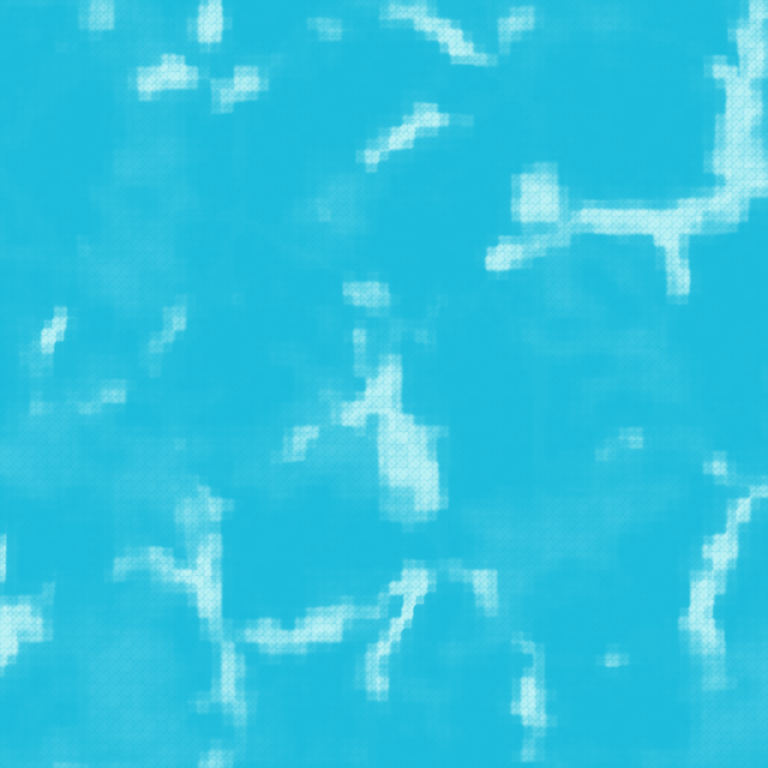
This texture is drawn by a WebGL 2 fragment shader. Its source:

```glsl
#version 300 es
precision highp float;
// Pale, broken light caustics on turquoise water, softly pixelated with a faint woven grain.

uniform vec2 u_resolution;
out vec4 fragColor;

const vec3  WATER_COLOR    = vec3(0.116, 0.738, 0.862);
const vec3  LIGHT_COLOR    = vec3(0.720, 0.940, 0.955);
const vec2  VIEW_OFFSET    = vec2(0.25, -0.22);
const float BLOCKS         = 64.0;   // soft blocks across the canvas
const float BLOCK_SOFTNESS = 0.29;   // half width of the blend between blocks
const float CELL_SCALE     = 3.9;    // caustic cells across the canvas
const float CELL_JITTER    = 0.90;
const float VEIN_WIDTH     = 0.094;  // half width, in cells
const float VEIN_FLOOR     = 0.03;   // light left in the gaps
const float VEIN_PEAK      = 0.89;
const float WARP_AMOUNT    = 0.075;
const float WARP_SCALE     = 5.5;
const float FRAY_AMOUNT    = 0.085;  // raggedness of the vein edges
const float FRAY_SCALE     = 26.0;
const float BREAK_SCALE    = 4.6;    // size of the gaps along the veins
const float HAZE_SCALE     = 4.0;
const float HAZE_STRENGTH  = 0.17;
const float GRAIN          = 0.16;
const float TAU            = 6.2831853;

// Integer hash of a lattice point, two values in 0..1
vec2 hash2(vec2 cell) {
    uvec2 v = uvec2(ivec2(cell) + 4096);
    v = v * 1664525u + 1013904223u;
    v.x += v.y * 1664525u;
    v.y += v.x * 1664525u;
    v ^= v >> 16u;
    v.x += v.y * 1664525u;
    v.y += v.x * 1664525u;
    v ^= v >> 16u;
    return vec2(v & 65535u) / 65535.0;
}

float cornerGradient(vec2 cell, vec2 offset) {
    float angle = TAU * hash2(cell).x;
    return dot(vec2(cos(angle), sin(angle)), offset);
}

float gradientNoise(vec2 p) {
    vec2 i = floor(p);
    vec2 f = p - i;
    vec2 w = f * f * f * (f * (f * 6.0 - 15.0) + 10.0);
    vec2 e = vec2(1.0, 0.0);
    float low  = mix(cornerGradient(i, f), cornerGradient(i + e, f - e), w.x);
    float high = mix(cornerGradient(i + e.yx, f - e.yx), cornerGradient(i + 1.0, f - 1.0), w.x);
    return mix(low, high, w.y);
}

vec2 cellPoint(vec2 cell) {
    return 0.5 + CELL_JITTER * (hash2(cell + 37.0) - 0.5);
}

// Distance to the nearest border between scattered cells
float borderDistance(vec2 p) {
    vec2 home = floor(p);
    vec2 f = p - home;
    vec2 nearest = vec2(0.0);
    float best = 1e3;
    for (int y = -1; y <= 1; y++)
    for (int x = -1; x <= 1; x++) {
        vec2 g = vec2(x, y);
        vec2 r = g + cellPoint(home + g) - f;
        if (dot(r, r) < best) { best = dot(r, r); nearest = r; }
    }
    float border = 1e3;
    for (int y = -2; y <= 2; y++)
    for (int x = -2; x <= 2; x++) {
        vec2 g = vec2(x, y);
        vec2 r = g + cellPoint(home + g) - f;
        vec2 across = r - nearest;
        if (dot(across, across) > 1e-4)
            border = min(border, dot(0.5 * (r + nearest), normalize(across)));
    }
    return border;
}

// Amount of light at a point: veins, their glow and a patchy haze
float causticLight(vec2 p) {
    vec2 warp = vec2(gradientNoise(p * WARP_SCALE + 11.0), gradientNoise(p * WARP_SCALE + 53.0));
    float d = borderDistance((p + WARP_AMOUNT * warp) * CELL_SCALE);
    float fray = gradientNoise(p * FRAY_SCALE + 131.0);
    d = max(d + FRAY_AMOUNT * fray, 0.0);

    float breaks = gradientNoise(p * BREAK_SCALE + 71.0) + 0.5 * gradientNoise(p * 13.0 + 19.0);
    float presence = mix(VEIN_FLOOR, 1.0, smoothstep(-0.06, 0.28, breaks - 0.15 * fray));
    float width = VEIN_WIDTH * (0.72 + 0.9 * gradientNoise(p * 7.0 + 89.0) + 0.4 * presence);
    float vein = VEIN_PEAK * presence * (1.0 - smoothstep(0.15 * width, 1.15 * width, d));
    float glow = 0.15 * presence * (1.0 - smoothstep(0.0, 0.22, d));

    float cloud = gradientNoise(p * HAZE_SCALE + 5.0) + 0.55 * gradientNoise(p * 8.0 + 29.0)
                + 0.35 * gradientNoise(p * vec2(14.0, 22.0) + 43.0) + 0.25 * fray;
    float haze = HAZE_STRENGTH * smoothstep(-0.13, 0.58, cloud);
    return vein + (glow + haze) * (1.0 - vein);
}

void main() {
    vec2 uv = gl_FragCoord.xy / min(u_resolution.x, u_resolution.y);

    // Soft pixelation: positions linger inside each block
    vec2 grid = uv * BLOCKS;
    vec2 block = floor(grid);
    vec2 local = grid - block;
    vec2 eased = smoothstep(0.5 - BLOCK_SOFTNESS, 0.5 + BLOCK_SOFTNESS, local);
    float light = causticLight((block + eased) / BLOCKS + VIEW_OFFSET);

    // Woven grain and block seams, stronger where it is bright
    vec2 wave = sin(grid * TAU * 2.0);
    vec2 toSeam = min(local, 1.0 - local);
    float seam = 1.0 - smoothstep(0.0, 0.16, min(toSeam.x, toSeam.y));
    float mottle = hash2(block + 211.0).x - 0.5;
    float weave = 0.6 * wave.x * wave.y + 0.25 * sin(TAU * (grid.x - grid.y))
                + 1.1 * mottle - 0.8 * (seam - 0.35);
    light += GRAIN * weave * (0.08 + min(light, 0.65));

    fragColor = vec4(mix(WATER_COLOR, LIGHT_COLOR, clamp(light, 0.0, 1.0)), 1.0);
}
```
